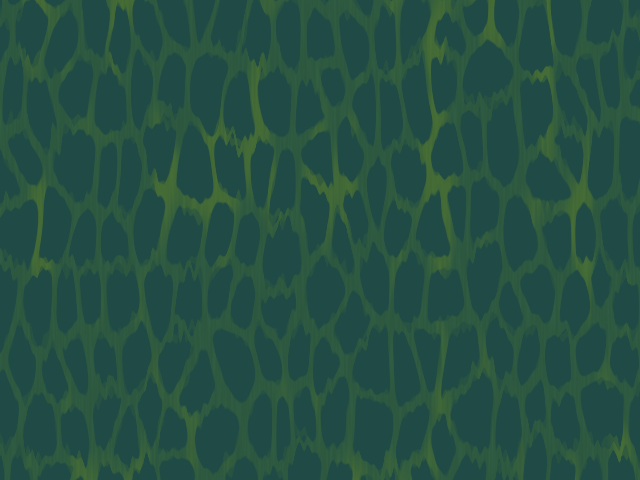
Give the GLSL for this pattern, as a Shadertoy shader.

```glsl
// A web of upright, torn green fibres over flat deep teal.
// Staggered, stretched Voronoi cells give the openings; their rounded borders
// are drawn as two translucent layers, frayed and tinted by gradient noise.

const vec3 TEAL = vec3(0.120, 0.290, 0.272);
const vec3 MOSS = vec3(0.182, 0.352, 0.250);
const vec3 LIME = vec3(0.275, 0.425, 0.205);

const vec2  CELL_SIZE    = vec2(0.066, 0.138); // in canvas heights
const float JITTER       = 0.80;  // scatter of the cell centres
const float VEIN_WIDTH   = 0.077; // half width, in cells
const float WIDTH_VARIES = 0.045;
const float ROUNDING     = 15.0;  // lower values web the junctions more
const float WARP         = 0.034; // bends the net
const float FRAY         = 0.050; // height of the torn teeth
const float LAYER_ALPHA  = 0.52;

vec2 hash2(vec2 p) {
    vec3 q = fract(p.xyx * vec3(0.1031, 0.1030, 0.0973));
    q += dot(q, q.yzx + 33.33);
    return fract((q.xx + q.yz) * q.zy);
}

float cornerSlope(vec2 corner, vec2 offset) {
    float angle = 6.2832 * hash2(corner + 71.0).x;
    return dot(vec2(cos(angle), sin(angle)), offset);
}

float gradientNoise(vec2 p) {
    vec2 i = floor(p), f = p - i;
    vec2 u = f * f * f * (f * (f * 6.0 - 15.0) + 10.0);
    vec2 e = vec2(1.0, 0.0);
    return mix(mix(cornerSlope(i, f), cornerSlope(i + e, f - e), u.x),
               mix(cornerSlope(i + e.yx, f - e.yx),
                   cornerSlope(i + e.xx, f - e.xx), u.x), u.y);
}

// Centre of a cell; every other row is shifted by half a cell.
vec2 cellCentre(vec2 id) {
    float stagger = 0.5 * mod(id.y, 2.0);
    return id + vec2(0.5 + stagger, 0.5) + JITTER * (hash2(id + 19.0) - 0.5);
}

// Distance to the cell border, with corners rounded by a smooth minimum.
float borderDistance(vec2 p) {
    vec2 home = floor(p), nearestId = home, toNearest = vec2(9.0);
    for (int y = -2; y <= 2; y++)
    for (int x = -2; x <= 2; x++) {
        vec2 id = home + vec2(x, y);
        vec2 r = cellCentre(id) - p;
        if (dot(r, r) < dot(toNearest, toNearest)) {
            toNearest = r;
            nearestId = id;
        }
    }
    float sum = 0.0;
    for (int y = -2; y <= 2; y++)
    for (int x = -2; x <= 2; x++) {
        if (x == 0 && y == 0) continue;
        vec2 r = cellCentre(nearestId + vec2(x, y)) - p;
        vec2 across = r - toNearest;
        float d = dot(0.5 * (r + toNearest), across) / max(length(across), 0.01);
        sum += exp(-ROUNDING * d);
    }
    return -log(sum) / ROUNDING;
}

// Coverage of one fibre layer; the seed changes how its edges are torn.
float fibreLayer(vec2 p, float seed, float edge) {
    float torn = smoothstep(-0.25, 0.25, gradientNoise(p * vec2(9.0, 6.0) + seed));
    float teeth = gradientNoise(p * vec2(72.0, 9.0) + seed * 3.7);
    vec2 q = p + vec2(0.0, FRAY * mix(0.25, 1.0, torn) * teeth);
    q += WARP * vec2(gradientNoise(p * vec2(6.0, 4.0) + 5.3),
                     gradientNoise(p * vec2(5.0, 3.0) + 27.1));
    float width = VEIN_WIDTH + WIDTH_VARIES * gradientNoise(p * vec2(8.0, 4.0) + 43.7);
    return 1.0 - smoothstep(width - edge, width + edge, borderDistance(q / CELL_SIZE));
}

void mainImage(out vec4 fragColor, in vec2 fragCoord) {
    vec2 p = fragCoord / iResolution.y + 3.0;
    float edge = 0.65 / (iResolution.y * CELL_SIZE.x);

    // Two overlapping layers leave paler torn fringes
    float clear = 1.0;
    for (int i = 0; i < 2; i++) {
        float cover = fibreLayer(p, 11.0 + 17.0 * float(i), edge);
        clear *= 1.0 - cover * (i == 0 ? LAYER_ALPHA : 0.90);
    }

    // Long upright runs of brighter fibre
    float sway = 0.03 * gradientNoise(p * vec2(3.0, 7.0) + 61.0);
    float run = gradientNoise(vec2((p.x + sway) / 0.075, p.y / 0.36) + 8.4);
    float grain = gradientNoise(p * vec2(150.0, 7.0));
    float bright = smoothstep(0.04, 0.40, run + 0.10 * grain);

    // Fine streaks along the fibres
    float streak = gradientNoise(p * vec2(210.0, 10.0) + 90.0);
    vec3 fibre = mix(MOSS, LIME, bright) * (1.0 + 0.07 * streak);

    fragColor = vec4(mix(fibre, TEAL, clear), 1.0);
}
```
